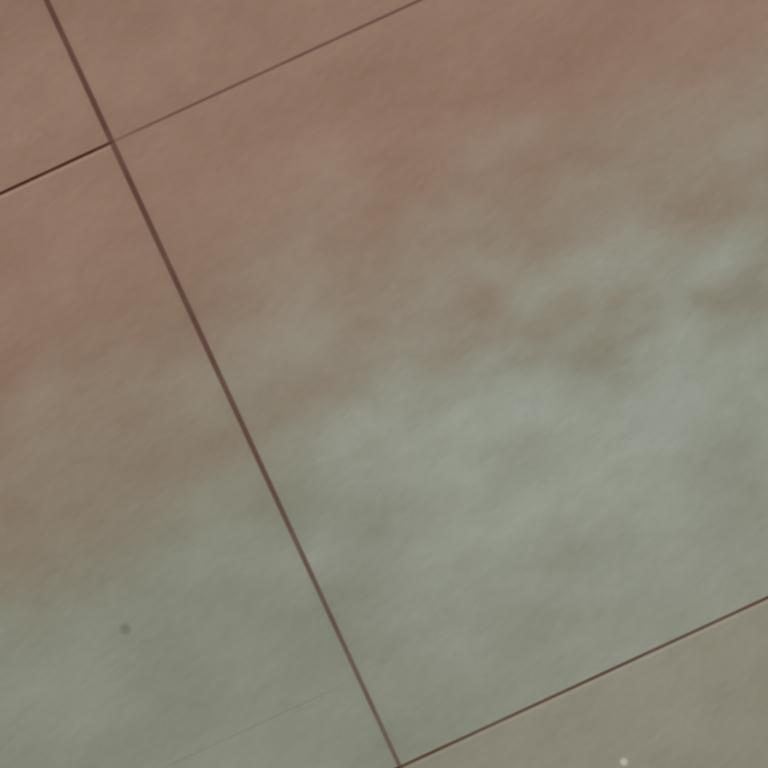
Write a three.js fragment shader that draws this texture.

```glsl
// Large tilted stone floor tiles, clay fading to sage, with thin worn joints.
#define TILE_SIZE 0.896
#define TILE_ANGLE 0.432
#define TILE_CORNER vec2(0.1458, 0.815)
#define LONG_JOINT_HALF 0.0036
#define CROSS_JOINT_HALF 0.0017
#define EDGE_SOFTNESS 0.0022
#define CLOUD_STRENGTH 0.55
#define GRAIN_STRENGTH 0.022

varying vec2 vUv;

const vec3 CLAY = vec3(0.560, 0.452, 0.390);
const vec3 SAND = vec3(0.548, 0.495, 0.432);
const vec3 SAGE = vec3(0.535, 0.548, 0.490);
const vec3 PALE = vec3(0.575, 0.590, 0.545);
const vec3 GROUT = vec3(0.370, 0.270, 0.235);
const vec3 GAP = vec3(0.250, 0.145, 0.110);

float hash(vec2 p) {
  vec3 q = fract(vec3(p.xyx) * 0.1031);
  q += dot(q, q.yzx + 33.33);
  return fract((q.x + q.y) * q.z);
}

float noise(vec2 p) {
  vec2 i = floor(p);
  vec2 f = fract(p);
  f = f * f * (3.0 - 2.0 * f);
  return mix(mix(hash(i), hash(i + vec2(1.0, 0.0)), f.x),
             mix(hash(i + vec2(0.0, 1.0)), hash(i + vec2(1.0, 1.0)), f.x), f.y);
}

float fbm(vec2 p) {
  float sum = 0.0;
  float amp = 0.5;
  for (int i = 0; i < 5; i++) {
    sum += amp * noise(p);
    p = mat2(0.8, 0.6, -0.6, 0.8) * p * 2.03 + 7.1;
    amp *= 0.5;
  }
  return sum;
}

vec2 rotate(vec2 p, float angle) {
  float c = cos(angle);
  float s = sin(angle);
  return vec2(c * p.x + s * p.y, c * p.y - s * p.x);
}

float joint(float dist, float halfWidth) {
  return 1.0 - smoothstep(halfWidth - EDGE_SOFTNESS, halfWidth + EDGE_SOFTNESS, abs(dist));
}

float spot(vec2 center, float radius) {
  return 1.0 - smoothstep(0.2 * radius, radius, length(vUv - center));
}

vec3 stone(vec2 p, vec2 cell) {
  // Clay to sage blend, broken up by clouds stretched along the tile
  float cloud = fbm(p * vec2(3.2, 5.0) + 20.0) - 0.48;
  float wisps = fbm(p * vec2(9.0, 15.0) + 41.0) - 0.48;
  float blend = smoothstep(-0.02, -0.72, p.y + 0.03 * p.x
                           - 0.32 * CLOUD_STRENGTH * cloud - 0.25 * CLOUD_STRENGTH * wisps);
  blend -= 0.30 * step(cell.y, -1.5);
  vec3 color = mix(CLAY, SAND, smoothstep(0.0, 0.5, blend));
  color = mix(color, SAGE, smoothstep(0.4, 0.95, blend));

  // Pale bloom on the main tile
  vec2 bloomOffset = (p - vec2(0.46, -0.58)) / vec2(0.46, 0.22);
  float bloom = exp(-dot(bloomOffset, bloomOffset)) * step(-1.5, cell.y) * step(0.0, p.x);
  color = mix(color, PALE, clamp(bloom * (0.60 + 2.2 * wisps), 0.0, 0.9));

  // Mottling, slanted brush grain and slight tile tint
  vec2 brushed = rotate(vUv, 0.72);
  float grain = noise(brushed * vec2(45.0, 150.0)) + noise(brushed * vec2(110.0, 260.0)) - 1.0;
  color += 0.055 * wisps + 0.03 * cloud + 0.5 * GRAIN_STRENGTH * grain;
  color += 0.012 * (hash(cell + 9.0) - 0.5);
  color -= 0.016 * (1.0 - smoothstep(-0.05, 0.25, p.x)) * smoothstep(0.05, -0.15, p.y);
  return color;
}

void main() {
  // Tile space: x along the cross joints, y along the long joints
  vec2 p = rotate(vUv - TILE_CORNER, TILE_ANGLE);
  vec2 cell = floor(p / TILE_SIZE);
  vec2 nearest = floor(p / TILE_SIZE + 0.5);
  vec2 d = p - nearest * TILE_SIZE;
  vec3 color = stone(p, cell);

  // Cross joints: open on the left, worn near the junction on the right
  float leftSide = step(p.x, 0.0);
  float lowerRow = step(nearest.y, -0.5);
  float wear = mix(0.45, 0.75, smoothstep(0.0, 0.14, p.x));
  wear = max(wear, max(leftSide, 0.85 * lowerRow));
  wear *= 0.85 + 0.3 * noise(p * 22.0);
  vec3 crossColor = mix(GROUT, GAP, max(leftSide, 0.55 * lowerRow));
  float lip = joint(d.y + 0.0048, 0.0016) * max(leftSide, 0.7 * lowerRow);
  color += 0.045 * lip;
  color = mix(color, crossColor, clamp(wear, 0.0, 1.0) * joint(d.y, CROSS_JOINT_HALF));

  // Long joints: soft filled grout that thins toward the bottom
  float fade = smoothstep(-0.95, -0.15, p.y);
  float halfWidth = LONG_JOINT_HALF * mix(0.75, 1.0, fade);
  float fill = mix(0.62, 0.86, fade) * (0.88 + 0.22 * noise(p * 35.0));
  color = mix(color, GROUT, fill * joint(d.x, halfWidth));
  color -= 0.025 * exp(-abs(d.x) / 0.006);

  // Faint crease and two small specks
  float creaseSpan = smoothstep(-0.36, -0.25, p.x) * smoothstep(-0.01, -0.06, p.x);
  color -= 0.035 * creaseSpan * joint(p.y + 0.768, 0.0008);
  color -= 0.075 * spot(vec2(0.163, 0.181), 0.011);
  color += 0.16 * spot(vec2(0.8125, 0.008), 0.008);

  gl_FragColor = vec4(clamp(color, 0.0, 1.0), 1.0);
}
```
